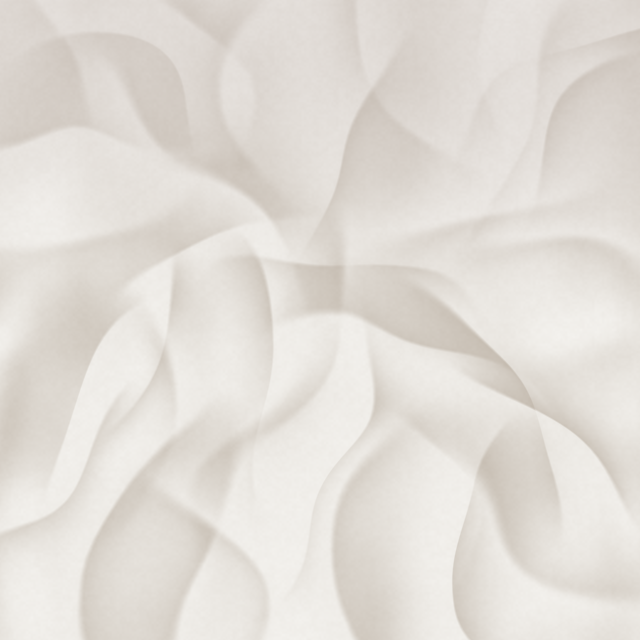
Write a three.js fragment shader that draws this texture.

```glsl
// Softly draped white cloth: a lit, warped height field gives the broad swells,
// then curved folds are layered over it, each with a crisp lit rim on one
// side and a deep shadow on the other. Folds fan out from a gathered hub.
#define HUB vec2(0.50, 0.60)
#define COLS 6
#define ROWS 6
#define SHADOW_COLOR vec3(0.765, 0.728, 0.682)
#define LIGHT_COLOR vec3(0.955, 0.948, 0.933)
#define LOW_TONE 0.87
#define TOP_TONE 0.56
#define SWELL 0.105
#define FOLD_SHADOW 0.86
#define WARP 0.075
#define WEAVE 0.045

varying vec2 vUv;

float hash(vec2 p) {
  return fract(sin(dot(p, vec2(127.1, 311.7))) * 43758.5453);
}

vec2 hash2(vec2 p) {
  return vec2(hash(p), hash(p + 37.3));
}

float noise(vec2 p) {
  vec2 i = floor(p), f = fract(p);
  f = f * f * f * (f * (f * 6.0 - 15.0) + 10.0);
  return mix(mix(hash(i), hash(i + vec2(1.0, 0.0)), f.x),
             mix(hash(i + vec2(0.0, 1.0)), hash(i + vec2(1.0, 1.0)), f.x), f.y);
}

vec2 warp(vec2 p, float freq) {
  return vec2(noise(p * freq + 4.7), noise(p * freq + 19.2)) - 0.5;
}

// Broad swells, stretched along the hang of the cloth
float height(vec2 p) {
  vec2 q = p + 0.30 * warp(p, 2.6);
  return noise(q * vec2(5.0, 3.0) + 8.0) + 0.35 * noise(q * vec2(9.0, 6.0) + 2.0);
}

float swell(vec2 p) {
  vec2 toLight = vec2(-0.014, 0.016);
  return (height(p - toLight) - height(p + toLight)) / (2.0 * length(toLight));
}

// Lays one fold over the tone: covers with its lit side, darkens the other
float layFold(float tone, vec2 p, vec2 cell, float ground) {
  vec2 center = (cell + 0.1 + 0.8 * hash2(cell + 3.1)) / vec2(COLS, ROWS);
  center = mix(center, HUB, 0.10);
  vec2 shape = hash2(cell + 11.7);
  vec2 look = hash2(cell + 23.9);

  // Frame along and across the fold, turned away from the hub
  vec2 away = (center - HUB) * vec2(0.75, 1.0);
  float angle = atan(away.y, away.x) + 1.2 * (hash(cell + 51.0) - 0.5);
  vec2 dir = vec2(cos(angle), sin(angle));
  vec2 rel = p - center;
  float along = dot(rel, dir);
  float across = dot(rel, vec2(-dir.y, dir.x));

  // Signed distance to a bent, slightly wavy edge
  float bend = 4.5 * (shape.x - 0.5);
  float phase = 6.28 * shape.y;
  float curve = bend * along * along + 0.016 * sin(along * 16.0 + phase);
  float slope = 2.0 * bend * along + 0.256 * cos(along * 16.0 + phase);
  float d = (across - curve) * inversesqrt(1.0 + slope * slope);
  d *= look.x < 0.5 ? -1.0 : 1.0;

  // The edge blurs and fades toward both ends
  float halfLength = mix(0.14, 0.28, shape.y) + 0.14 * length(away);
  float t = along / halfLength;
  float fade = smoothstep(0.0, 0.8, 1.0 - t * t);
  float blur = mix(0.0015, 0.012, look.y * look.y) * (1.0 + 4.0 * t * t);
  float side = smoothstep(-blur, blur, d);
  float below = max(d, 0.0), above = max(-d, 0.0);

  float rim = ground + 0.13 - 0.08 * exp(-above / 0.008);
  float cover = 0.92 * fade * (1.0 - side) * exp(-above / 0.060);
  tone = mix(tone, rim, cover);

  float calm = mix(1.0, 0.50, smoothstep(0.70, 0.95, center.y));
  float width = mix(0.026, 0.068, shape.x);
  float depth = FOLD_SHADOW * calm * mix(1.0, 0.55, look.y);
  return tone * (1.0 - depth * fade * side * exp(-below / width));
}

void main() {
  vec2 p = vUv;
  float top = smoothstep(0.48, 0.92, p.y + 0.12 * (noise(p * 2.5) - 0.5));
  float ground = mix(LOW_TONE, TOP_TONE, top);
  float tone = ground + SWELL * mix(1.0, 0.45, top) * swell(p);

  // Folds from the top row down, so that the lower ones lie in front
  vec2 q = p + WARP * warp(p, 4.5);
  for (int row = 0; row < ROWS; row++) {
    for (int col = 0; col < COLS; col++) {
      tone = layFold(tone, q, vec2(float(col), float(ROWS - 1 - row)), ground);
    }
  }

  // Soft shoulder for the highlights, then a faint weave
  tone = -log(exp(-16.0 * tone) + exp(-15.6)) / 16.0;
  tone = max(tone, 0.03);
  tone += WEAVE * (noise(p * 260.0) + noise(p * 120.0 + 7.0) - 1.0);

  vec3 color = mix(SHADOW_COLOR, LIGHT_COLOR, tone);
  color += top * vec3(0.0, -0.002, 0.006);
  gl_FragColor = vec4(color, 1.0);
}
```
